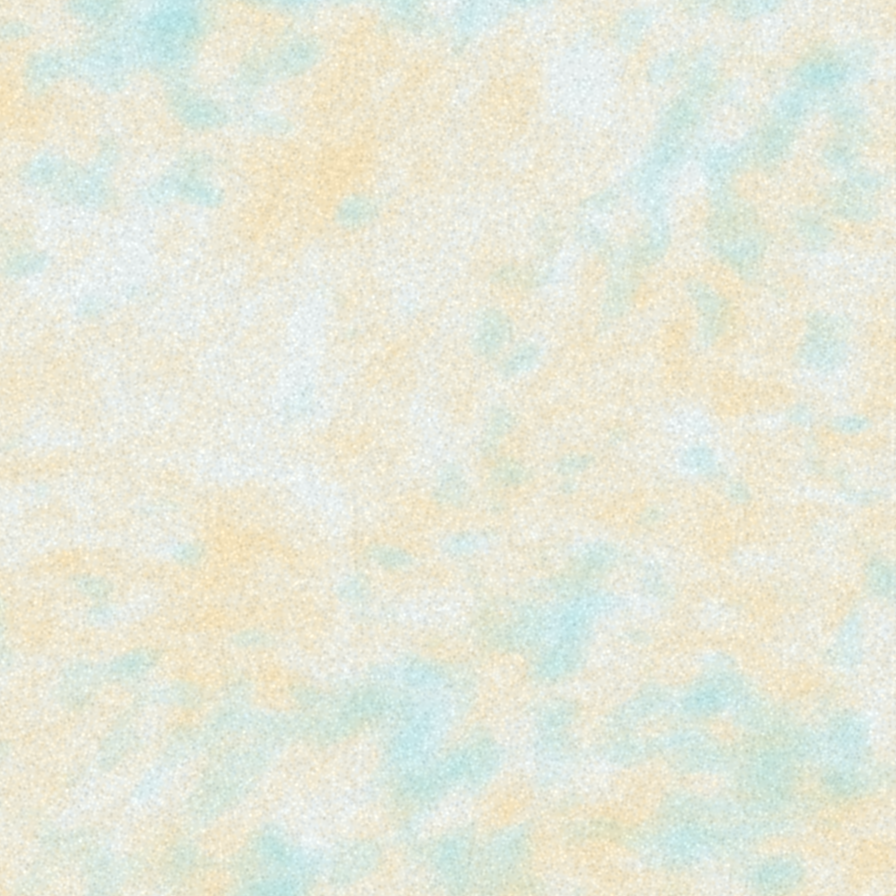
A three.js fragment shader for this texture:

```glsl
varying vec2 vUv;

#define WHITE vec3(0.912, 0.938, 0.936)
#define PEACH vec3(0.950, 0.883, 0.730)
#define AQUA vec3(0.670, 0.880, 0.890)
#define WARMTH 0.41
#define AQUA_STRENGTH 0.74
#define DIAGONAL 1.0
#define GRAIN_SCALE 290.0
#define GRAIN_AMOUNT 0.052

vec3 hash3(vec2 cell) {
  vec3 h = fract(cell.xyx * vec3(0.1031, 0.1030, 0.0973));
  h += dot(h, h.yxz + 33.33);
  return fract((h.xxy + h.yzz) * h.zyx);
}

// Cellular noise: one soft dab of random sign and strength per cell
float dabs(vec2 p) {
  vec2 cell = floor(p);
  float sum = 0.0;
  for (int y = -1; y <= 1; y++) {
    for (int x = -1; x <= 1; x++) {
      vec2 id = cell + vec2(float(x), float(y));
      vec3 rnd = hash3(id + 57.0);
      vec2 d = p - id - rnd.xy;
      float k = max(0.0, 1.0 - dot(d, d));
      sum += k * k * k * (2.0 * rnd.z - 1.0);
    }
  }
  return sum;
}

vec2 rotate(vec2 p, float angle) {
  float c = cos(angle), s = sin(angle);
  return vec2(c * p.x + s * p.y, c * p.y - s * p.x);
}

// Gentle layered sines keep the strokes from running dead straight
vec2 waver(vec2 p) {
  p += 0.007 * sin(p.yx * vec2(15.0, 11.0) + vec2(0.6, 2.1));
  return p + 0.002 * sin(p.yx * vec2(61.0, 53.0) + vec2(3.7, 1.2));
}

// A broad stroke with a finer one laid over it, along the x axis of p
float stroke(vec2 p) {
  return 0.8 * dabs(p * vec2(8.0, 32.0) + 23.0) + 0.6 * dabs(p * vec2(17.0, 58.0) + 131.0);
}

// Brush strokes whose direction changes from region to region
float strokes(vec2 p) {
  float region = dabs(p * 3.2 + 11.0);
  float slanted = stroke(rotate(p, DIAGONAL) * vec2(1.0, 0.85) + 3.0);
  float field = mix(slanted, stroke(p), smoothstep(-0.15, 0.05, region));
  float upright = dabs(p * vec2(36.0, 10.0) + 43.0);
  return field + 0.7 * upright * smoothstep(-0.05, 0.3, dabs(p * 3.7 + 71.0));
}

void main() {
  vec2 p = waver(vUv);
  float streak = strokes(p);
  float mottle = dabs(p * 44.0 + 5.0) + 0.7 * dabs(p * 85.0 + 19.0);
  float grain = dabs(vUv * GRAIN_SCALE);
  float speckle = dabs(vUv * GRAIN_SCALE * 0.7 + 7.0);

  // Warm wash, from white through cream to peach
  float warm = WARMTH + 0.21 * dabs(p * 4.3 + 3.0) + 0.26 * dabs(p * 13.0 + 17.0);
  warm += 0.16 * dabs(p * 24.0 + 29.0) + 0.30 * streak + 0.11 * mottle + 0.16 * speckle;
  vec3 color = mix(WHITE, PEACH, clamp(warm, 0.0, 1.0));

  // Scattered aqua blots, gathered in loose clusters
  float blot = 0.50 * dabs(rotate(p, DIAGONAL) * vec2(15.0, 21.0) + 83.0);
  blot += 0.34 * dabs(p * 5.0 + 97.0) + 0.34 * dabs(p * vec2(22.0, 31.0) + 61.0);
  blot += 0.10 * mottle - 0.16 * streak;
  float aqua = AQUA_STRENGTH * blot * smoothstep(-0.05, 0.25, blot);
  color = mix(color, AQUA, clamp(aqua, 0.0, 0.75));

  // Fine paper grain
  color += GRAIN_AMOUNT * grain;
  gl_FragColor = vec4(color, 1.0);
}
```
